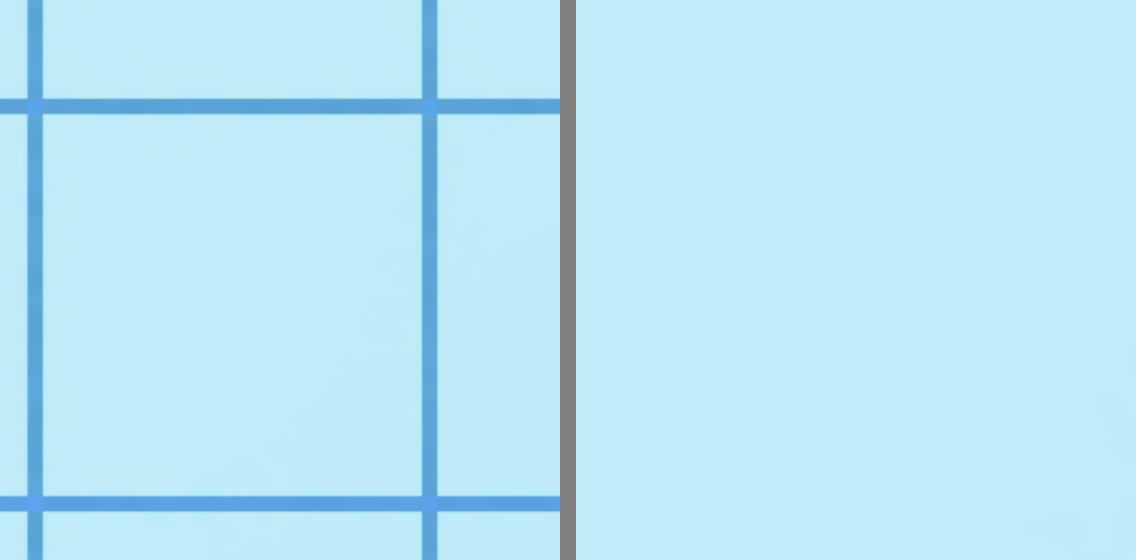
Left, the full canvas; right, a detail of the centre.
A three.js fragment shader for this pattern:

```glsl
// Pale blue square tiles divided by soft-edged blue grid lines, with faint blotches beside the lines.
varying vec2 vUv;

float hash(vec2 p) {
  return fract(sin(dot(p, vec2(127.1, 311.7))) * 43758.5453);
}

float noise(vec2 p) {
  vec2 i = floor(p), f = fract(p);
  f = f * f * (3.0 - 2.0 * f);
  return mix(mix(hash(i), hash(i + vec2(1, 0)), f.x),
             mix(hash(i + vec2(0, 1)), hash(i + vec2(1, 1)), f.x), f.y);
}

void main() {
  // Distance to the nearest vertical (x) and horizontal (y) line
  vec2 period = vec2(0.7045, 0.7096);
  vec2 cell = (vUv - vec2(0.0628, 0.1003)) / period;
  vec2 dist = abs(fract(cell + 0.5) - 0.5) * period;
  vec2 line = 1.0 - smoothstep(0.0106, 0.0168, dist);

  // Tile with a slight diagonal drift and faint blotches near the lines
  vec3 color = mix(vec3(0.757, 0.922, 0.972), vec3(0.75, 0.916, 0.98), vUv.x * (1.0 - vUv.y));
  float nearLine = exp(-min(dist.x, dist.y) * 22.0);
  color += (noise(vUv * vec2(34.0, 42.0)) - 0.5) * nearLine * vec3(0.03, 0.008, -0.035);

  // Cyan halo beside the lines, stronger along the vertical ones
  vec2 halo = 1.0 - smoothstep(0.014, 0.027, dist);
  color = mix(color, vec3(0.69, 0.93, 0.985), max(halo.x * 0.75, halo.y * 0.4));

  // Horizontal lines vary in blue from row to row
  float row = mod(floor(cell.y + 0.5), 2.0);
  vec3 across = mix(vec3(0.36, 0.63, 0.885), vec3(0.355, 0.635, 0.845), row);
  vec3 upright = vec3(0.365, 0.645, 0.845);
  float wear = (noise(vUv * 30.0 + 7.0) - 0.5) * 0.025;
  color = mix(color, upright + wear, line.x);
  color = mix(color, across + wear, line.y);

  // Brighter blue where lines cross
  color = mix(color, vec3(0.36, 0.645, 0.93), line.x * line.y * 0.85);

  gl_FragColor = vec4(color, 1.0);
}
```
